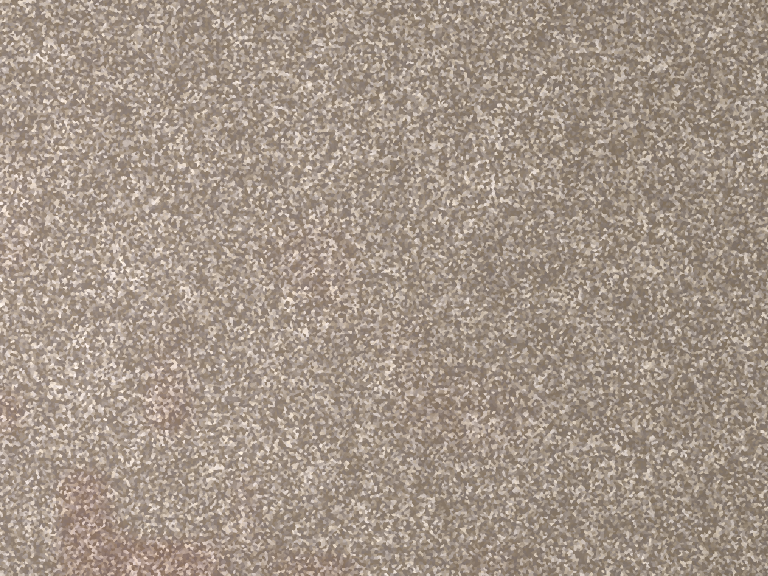
This texture is drawn by a Shadertoy shader. Its source:

```glsl
// Fine speckled mineral surface: pale flecks on taupe, lit from the left.
#define GRAIN_ROWS 205.0
#define GRAIN_STRETCH 1.6
#define FLECK_RARITY 2.2
#define FLECK_CONTRAST 1.08
#define CLUMP_AMOUNT 0.30
#define TINT_AMOUNT 0.035
#define RUST_AMOUNT 0.055
#define LIGHT_CENTER vec2(0.0, 0.40)
#define LIGHT_RANGE vec2(0.92, 1.09)
#define DARK_STONE vec3(0.520, 0.464, 0.420)
#define PALE_FLECK vec3(0.850, 0.800, 0.758)

// Integer hash giving three values in 0..1
vec3 hash3(vec2 cell, uint seed) {
    uvec3 v = uvec3(ivec3(ivec2(cell), 0)) + uvec3(0u, 0u, seed);
    v = v * 1664525u + 1013904223u;
    v.x += v.y * v.z; v.y += v.z * v.x; v.z += v.x * v.y;
    v ^= v >> 16u;
    v.x += v.y * v.z; v.y += v.z * v.x; v.z += v.x * v.y;
    return vec3(v >> 8u) / 16777216.0;
}

float valueNoise(vec2 p, uint seed) {
    vec2 cell = floor(p), f = fract(p);
    f = f * f * (3.0 - 2.0 * f);
    float low = mix(hash3(cell, seed).x, hash3(cell + vec2(1, 0), seed).x, f.x);
    float high = mix(hash3(cell + vec2(0, 1), seed).x, hash3(cell + vec2(1, 1), seed).x, f.x);
    return mix(low, high, f.y);
}

// Random values of the closest grain, each grain stretched its own way
vec3 nearestGrain(vec2 p) {
    vec2 home = floor(p);
    float best = 1e3;
    vec3 grain = vec3(0.0);
    for (int y = -1; y <= 1; y++)
    for (int x = -1; x <= 1; x++) {
        vec2 cell = home + vec2(x, y);
        vec3 place = hash3(cell, 1u);
        vec2 d = p - cell - 0.1 - 0.8 * place.xy;
        float angle = 6.2832 * place.z;
        vec2 axis = vec2(cos(angle), sin(angle));
        vec2 local = vec2(dot(d, axis), dot(d, vec2(-axis.y, axis.x)) * GRAIN_STRETCH);
        float dist = dot(local, local);
        if (dist < best) {
            best = dist;
            grain = hash3(cell, 2u);
        }
    }
    return grain;
}

vec3 grainColor(vec2 p, float clump) {
    vec3 grain = nearestGrain(p * GRAIN_ROWS);
    float fleck = pow(grain.x, FLECK_RARITY) * (1.0 + CLUMP_AMOUNT * clump);
    vec3 color = mix(DARK_STONE, PALE_FLECK, FLECK_CONTRAST * fleck);
    // Grains drift between warm ochre and cool grey
    return color + TINT_AMOUNT * (grain.y - 0.5) * vec3(0.6, 0.1, -1.3);
}

void mainImage(out vec4 fragColor, in vec2 fragCoord) {
    vec2 p = fragCoord / iResolution.y;

    // Soft clumps at three scales, from -1 to 1
    float clump = valueNoise(p * 62.0, 3u) + 0.8 * valueNoise(p * 27.0, 4u)
                + 0.6 * valueNoise(p * 9.0, 5u);
    clump = clump / 1.2 - 1.0;

    // Supersampled grains
    vec3 color = vec3(0.0);
    for (int i = 0; i < 4; i++) {
        vec2 offset = vec2(i & 1, i >> 1) * 0.5 - 0.25;
        color += 0.25 * grainColor(p + offset / iResolution.y, clump);
    }
    color += 0.022 * clump;

    // Faint rusty stains near the lower left
    float stain = smoothstep(0.55, 0.85, valueNoise(p * 7.0 + 3.0, 6u));
    stain *= exp(-5.0 * dot(p - vec2(0.3, 0.1), p - vec2(0.3, 0.1)));
    color -= RUST_AMOUNT * stain * vec3(0.4, 1.0, 1.0);

    // Broad light falling off to the right
    vec2 toLight = p - LIGHT_CENTER;
    float light = exp(-dot(toLight, toLight));
    color *= mix(LIGHT_RANGE.x, LIGHT_RANGE.y, light);
    color.b -= 0.012 * (1.0 - light);

    fragColor = vec4(clamp(color, 0.0, 1.0), 1.0);
}
```
